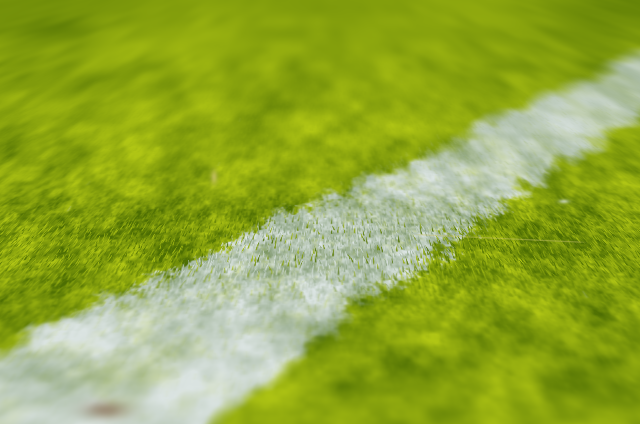
This texture is drawn by a Shadertoy shader. Its source:

```glsl
#define HORIZON 1.22
#define FOCUS_Y 0.42
#define LENS_BLUR 0.065
#define BLADE_DENSITY 62.0
#define GRASS_DARK vec3(0.30, 0.43, 0.01)
#define GRASS_LIGHT vec3(0.64, 0.73, 0.07)
#define CHALK_DARK vec3(0.55, 0.64, 0.50)
#define CHALK_LIGHT vec3(0.83, 0.87, 0.85)
#define STRAW vec3(0.78, 0.76, 0.40)

float hash(vec2 p) {
    vec3 h = fract(vec3(p.xyx) * 0.1031);
    h += dot(h, h.yzx + 33.33);
    return fract((h.x + h.y) * h.z);
}

float noise(vec2 p) {
    vec2 i = floor(p), f = fract(p);
    f = f * f * (3.0 - 2.0 * f);
    return mix(mix(hash(i), hash(i + vec2(1, 0)), f.x),
               mix(hash(i + vec2(0, 1)), hash(i + vec2(1, 1)), f.x), f.y);
}

// Perspective: one unit on the ground shrinks towards the horizon
vec2 toGround(vec2 p) {
    float s = HORIZON - p.y;
    return vec2((p.x - 0.75) / s, -log(s));
}

vec2 toScreen(vec2 g) {
    float s = exp(-g.y);
    return vec2(g.x * s + 0.75, HORIZON - s);
}

float blurRadius(float y) {
    return LENS_BLUR * max(abs(y - FOCUS_Y) - 0.04, 0.0);
}

// Octaves finer than the lens blur fade away
float defocusedNoise(vec2 g, float blur) {
    float sum = 0.0, freq = 7.0;
    for (int i = 0; i < 5; i++) {
        float k = freq * blur;
        sum += (noise(g * freq * vec2(1.0, 1.3) + float(i) * 17.3) - 0.5) * exp(-1.6 * k * k);
        freq *= 2.0;
    }
    return sum;
}

// Coverage of the painted stripe
float stripe(vec2 p, float rough) {
    float left = (p.y - 0.165) / 0.47;
    float right = 0.498 + 1.1 * p.y + 0.42 * p.y * p.y;
    float d = 0.5 * min(p.x - left, right - p.x);
    float soft = 0.018 + 0.4 * blurRadius(p.y);
    return smoothstep(-soft, soft, d + rough * 0.035);
}

float spot(vec2 p, vec2 center, vec2 size) {
    vec2 d = (p - center) / size;
    return exp(-dot(d, d));
}

// Broad light and shade across the lawn
float lawnTone(vec2 p) {
    float tone = 0.74 + 0.35 * (noise(p * vec2(2.5, 9.0) + 4.0) - 0.5);
    tone -= 0.24 * exp(-pow((p.y - FOCUS_Y) / 0.12, 2.0));
    tone -= 0.35 * smoothstep(0.55, 1.0, abs(p.x - 0.75) + 0.3 * p.y) * smoothstep(0.72, 1.0, p.y);
    tone -= 0.18 * smoothstep(0.9, 1.5, p.x) * smoothstep(0.55, 0.2, p.y);
    tone -= 0.3 * spot(p, vec2(0.14, 0.93), vec2(0.1, 0.03));
    return tone;
}

vec3 turf(float tone, float chalk) {
    vec3 grass = mix(GRASS_DARK, GRASS_LIGHT, clamp(tone, 0.0, 1.15));
    vec3 paint = mix(CHALK_DARK, CHALK_LIGHT, clamp(tone, 0.0, 1.1));
    return mix(grass, paint, chalk);
}

// Leaning blades on a jittered grid, painted from back to front
vec3 addBlades(vec3 col, vec2 g, float soft, float seed) {
    vec2 q = g * BLADE_DENSITY + seed * 7.37;
    vec2 cell = floor(q);
    for (int j = 0; j < 3; j++)
    for (int i = -1; i <= 1; i++) {
        vec2 id = cell + vec2(i, -j);
        vec2 key = id + seed * 31.0;
        float r = hash(key), r2 = hash(key + 53.7), r3 = hash(key + 91.1);
        vec2 base = id + vec2(0.2 + 0.6 * r, r2);
        float t = (q.y - base.y) / mix(1.0, 1.9, r3);
        float x = q.x - base.x - (r2 + r3 - 1.0) * 0.7 * t * t;
        float w = 0.19 * (1.0 - t);
        float cover = 1.0 - smoothstep(w - soft, w + soft, abs(x));
        cover *= smoothstep(0.0, 0.25, t) * (1.0 - smoothstep(0.75, 1.0, t));
        vec2 p = toScreen((base - seed * 7.37) / BLADE_DENSITY);
        float chalk = step(hash(key + 12.9), 0.86 * stripe(p, 0.0));
        float tone = lawnTone(p) + 1.1 * (r - 0.5) + 0.45 * (t - 0.4);
        col = mix(col, turf(tone, chalk), cover * 0.9 / (1.0 + 9.0 * soft * soft));
    }
    return col;
}

void mainImage(out vec4 fragColor, in vec2 fragCoord) {
    vec2 p = fragCoord / iResolution.y;
    vec2 g = toGround(p);
    float scale = HORIZON - p.y;
    float blur = blurRadius(p.y);

    // Soft turf and stripe
    float grain = defocusedNoise(g, blur / scale);
    float rough = defocusedNoise(g + 9.1, blur / scale);
    float chalk = stripe(p, rough) * clamp(0.93 + 0.25 * rough, 0.0, 1.0);
    vec3 col = turf(lawnTone(p) + 0.55 * grain, chalk);

    // Blades, crisp only near the focal plane
    float soft = (blur * 0.9 + 0.5 / iResolution.y) * BLADE_DENSITY / scale;
    float visible = exp(-pow(blur / 0.016, 2.0));
    vec3 blades = addBlades(col, g, min(soft, 0.6), 1.0);
    blades = addBlades(blades, g, min(soft, 0.6), 2.0);
    col = mix(col, blades, visible);

    // Dry stalk, bright flecks and a patch of bare soil
    float stalk = smoothstep(0.003, 0.0, abs(p.y - 0.447 + 0.046 * (p.x - 0.977)));
    stalk *= smoothstep(0.97, 1.0, p.x) * smoothstep(1.39, 1.36, p.x);
    col = mix(col, STRAW, 0.45 * stalk);
    col = mix(col, STRAW, 0.8 * spot(p, vec2(0.505, 0.582), vec2(0.008, 0.016)));
    col = mix(col, CHALK_LIGHT, 0.7 * spot(p, vec2(1.33, 0.525), vec2(0.012, 0.005)));
    col = mix(col, CHALK_LIGHT, 0.9 * spot(p, vec2(0.084, 0.195), vec2(0.015, 0.02)));
    col = mix(col, vec3(0.55, 0.45, 0.36), 0.7 * spot(p, vec2(0.25, 0.033), vec2(0.05, 0.02)));
    fragColor = vec4(clamp(col, 0.0, 1.0), 1.0);
}
```
